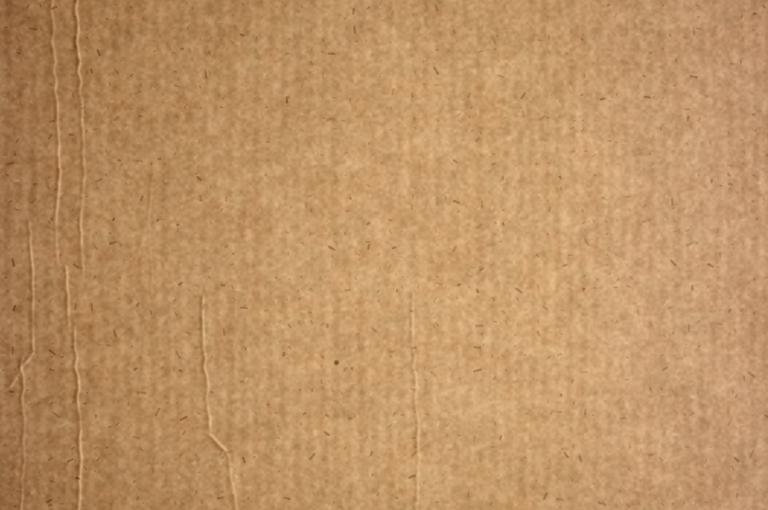
Reproduce this texture procedurally as a Shadertoy shader.

```glsl
// Brown corrugated cardboard with faint flutes, paper grain, flecks and torn-looking vertical creases

float hash(vec2 p) {
    vec3 q = fract(p.xyx * 0.1031);
    q += dot(q, q.yzx + 33.33);
    return fract((q.x + q.y) * q.z);
}

// Smooth value noise, centred on zero
float noise(vec2 p) {
    vec2 cell = floor(p), f = fract(p);
    f = f * f * (3.0 - 2.0 * f);
    float low = mix(hash(cell), hash(cell + vec2(1, 0)), f.x);
    float high = mix(hash(cell + vec2(0, 1)), hash(cell + vec2(1, 1)), f.x);
    return mix(low, high, f.y) - 0.5;
}

vec2 rotate(vec2 p, float angle) {
    float c = cos(angle), s = sin(angle);
    return vec2(c * p.x - s * p.y, s * p.x + c * p.y);
}

// Pulp: soft blotches, short fibres in several directions, fine grain
float paperGrain(vec2 p) {
    float grain = 0.030 * noise(p * 14.0) + 0.040 * noise(p * 48.0 + 7.0);
    for (int i = 0; i < 4; i++) {
        float k = float(i);
        vec2 q = rotate(p, 0.35 + 0.8 * k) + k * 3.7;
        grain += 0.042 * noise(q * vec2(70.0, 150.0));
    }
    return grain + 0.060 * noise(p * 175.0 + 19.0);
}

// Vertical ribs whose strength drifts over the sheet
float flutes(vec2 p) {
    float phase = p.x * 39.0 + 0.5 * noise(p * vec2(5.0, 3.0));
    float strength = 0.013 + 0.012 * noise(p * vec2(9.0, 6.0) + 40.0);
    float broken = 0.030 * noise(p * vec2(78.0, 11.0) + 60.0);
    return strength * sin(6.2832 * phase) + broken;
}

// Sparse short strokes, one at most per cell
float flecks(vec2 p, float density, float chance) {
    vec2 q = p * density, cell = floor(q);
    vec2 centre = 0.3 + 0.4 * vec2(hash(cell + 11.0), hash(cell + 23.0));
    vec2 d = rotate(fract(q) - centre, 6.2832 * hash(cell + 37.0));
    float halfLength = 0.02 + 0.14 * hash(cell + 51.0);
    d.x -= clamp(d.x, -halfLength, halfLength);
    float blur = density / iResolution.y;
    float mask = 1.0 - smoothstep(0.015, 0.045 + blur, length(d));
    return mask * step(hash(cell + 71.0), chance) * (0.4 + 0.6 * hash(cell + 83.0));
}

// Raised folds: a pale ridge beside a brown shadow
float creases(vec2 p) {
    // Upper end, lower end; the last two are faint
    const vec4 folds[12] = vec4[12](
        vec4(0.155, 1.05, 0.165, 0.46), vec4(0.107, 1.05, 0.116, 0.48),
        vec4(0.131, 0.48, 0.139, 0.36), vec4(0.150, 0.36, 0.160, -0.05),
        vec4(0.063, 0.57, 0.069, 0.31), vec4(0.068, 0.31, 0.018, 0.24),
        vec4(0.045, 0.30, 0.045, -0.05), vec4(0.400, 0.42, 0.409, 0.15),
        vec4(0.409, 0.15, 0.443, 0.115), vec4(0.443, 0.115, 0.472, -0.02),
        vec4(0.811, 0.43, 0.822, -0.05), vec4(0.295, 0.66, 0.300, 0.42));
    float wobble = 0.010 * noise(vec2(p.y * 13.0, 3.0)) + 0.005 * noise(vec2(p.y * 50.0, 9.0));
    float px = 1.0 / iResolution.y;
    float relief = 0.0;
    for (int i = 0; i < 12; i++) {
        vec2 top = folds[i].xy, along = folds[i].zw - top;
        float h = (p.y - top.y) / along.y;
        float d = (p.x + wobble - top.x - along.x * h) * abs(along.y) / length(along);
        float ends = smoothstep(-0.02, 0.03, h) * smoothstep(1.02, 0.97, h);
        float worn = 0.75 + 0.7 * noise(vec2(p.y * 22.0, float(i) * 5.0));
        float strength = ends * worn * (i < 10 ? 1.0 : i == 10 ? 0.75 : 0.3);
        float width = 0.0022 + 0.4 * px;
        float ridge = exp(-pow(d / width, 2.0));
        float shadow = exp(-pow((d + 0.0055) / (width * 1.3), 2.0));
        relief += strength * (0.15 * ridge - 0.09 * shadow);
    }
    return relief;
}

void mainImage(out vec4 fragColor, in vec2 fragCoord) {
    vec2 uv = fragCoord / iResolution.xy;
    vec2 p = fragCoord / iResolution.y;

    // Light falls off from right of centre to the dark left edge
    vec2 fromLight = (uv - vec2(0.68, 0.45)) * vec2(1.2, 0.85);
    float light = 0.90 - 1.1 * dot(fromLight, fromLight);
    vec3 color = vec3(0.58, 0.41, 0.24) + light * vec3(0.26, 0.26, 0.23);
    color.b += 0.04 * smoothstep(0.65, 1.0, uv.x) + 0.02 * smoothstep(0.12, 0.0, uv.x);

    // Surface relief and slight warm patches
    float tone = paperGrain(p) + flutes(p) + creases(p);
    color += tone * vec3(0.95, 1.0, 0.98);
    color += noise(p * 30.0 + 90.0) * vec3(0.012, -0.010, -0.016);

    // Dark and pale fibres, then one larger spot
    float dark = 0.16 * flecks(p, 24.0, 0.22) + 0.10 * flecks(p + 5.0, 45.0, 0.25);
    float pale = 0.06 * flecks(p + 9.0, 38.0, 0.2);
    float spot = 1.0 - smoothstep(0.002, 0.007, length(p - vec2(0.66, 0.289)));
    color += pale - dark * vec3(1.0, 1.05, 0.9) - 0.3 * spot;

    fragColor = vec4(clamp(color, 0.0, 1.0), 1.0);
}
```
